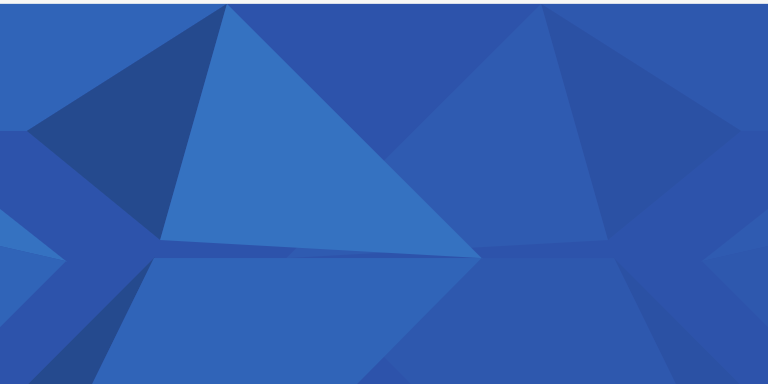
This background is drawn by a Shadertoy shader. Its source:

```glsl
// Folded blue paper facets with a faint mirrored copy and a pale top strip.

#define BASE_BLUE  vec3(0.178, 0.327, 0.671)
#define MID_BLUE   vec3(0.188, 0.392, 0.720)
#define LIGHT_BLUE vec3(0.208, 0.447, 0.757)
#define DARK_BLUE  vec3(0.145, 0.290, 0.555)
#define PALE       vec3(0.970, 0.970, 0.960)
#define MIRROR_OPACITY 0.25
#define STRIP_BOTTOM   0.990

// Signed distance to the line a-b, negative on its right-hand side.
float edge(vec2 p, vec2 a, vec2 b) {
    vec2 along = normalize(b - a);
    vec2 q = p - a;
    return along.x * q.y - along.y * q.x;
}

// Convex shapes, corners listed clockwise.
float triangle(vec2 p, vec2 a, vec2 b, vec2 c) {
    return max(edge(p, a, b), max(edge(p, b, c), edge(p, c, a)));
}

float quad(vec2 p, vec2 a, vec2 b, vec2 c, vec2 d) {
    return max(max(edge(p, a, b), edge(p, b, c)),
               max(edge(p, c, d), edge(p, d, a)));
}

// Antialiased coverage of a distance, one pixel wide.
float cover(float dist) {
    return clamp(0.5 - dist * iResolution.y, 0.0, 1.0);
}

// Lays one set of facets over the colour beneath.
vec3 facets(vec2 p, vec3 color) {
    vec2 apex = vec2(0.591, 0.990);
    vec2 wing = vec2(0.070, 0.659);
    vec2 foot = vec2(0.417, 0.375);
    vec2 tip  = vec2(1.254, 0.328);
    vec2 fold = vec2(0.401, 0.328);
    vec2 nose = vec2(0.172, 0.320);

    // Upper corner and the two faces of the peak
    color = mix(color, MID_BLUE, cover(quad(p, vec2(-0.1, 0.659),
                vec2(-0.1, 1.1), vec2(0.764, 1.1), wing)));
    color = mix(color, DARK_BLUE, cover(triangle(p, wing, apex, foot)));
    color = mix(color, LIGHT_BLUE, cover(triangle(p, apex, tip, foot)));

    // Lower sheet and its shaded side
    vec2 sheetCorner = vec2(0.191, -0.1);
    color = mix(color, DARK_BLUE, cover(triangle(p, fold, sheetCorner,
                vec2(-0.026, -0.1))));
    color = mix(color, MID_BLUE, cover(quad(p, fold, tip,
                vec2(0.831, -0.1), sheetCorner)));

    // Small wedge entering from the side
    vec2 wedgeFold = vec2(-0.1, 0.382);
    color = mix(color, LIGHT_BLUE, cover(triangle(p, vec2(-0.1, 0.535),
                nose, wedgeFold)));
    color = mix(color, MID_BLUE, cover(triangle(p, wedgeFold, nose,
                vec2(-0.1, 0.048))));
    return color;
}

void mainImage(out vec4 fragColor, in vec2 fragCoord) {
    // Canvas spans 2 by 1 units
    vec2 p = fragCoord / iResolution.xy * vec2(2.0, 1.0);
    vec2 mirrored = vec2(2.0 - p.x, p.y);

    // Faint mirrored copy below the solid facets
    vec3 color = mix(BASE_BLUE, facets(mirrored, BASE_BLUE), MIRROR_OPACITY);
    color = facets(p, color);

    // Pale strip along the top
    color = mix(color, PALE, cover(STRIP_BOTTOM - p.y));
    fragColor = vec4(color, 1.0);
}
```
